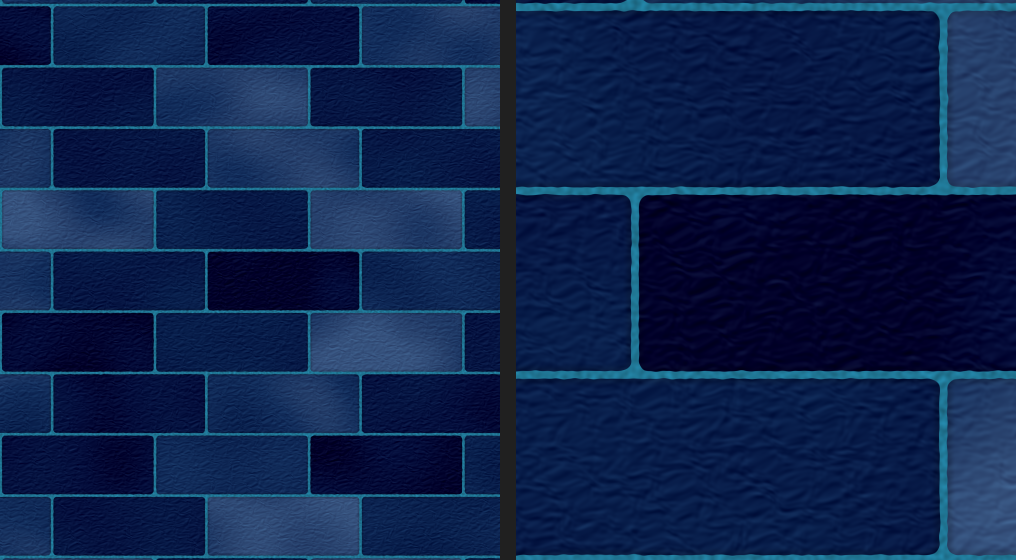
Left, the full canvas; right, a detail of the centre.
Write a WebGL 1 fragment shader that draws this texture.

```glsl
precision highp float;

uniform vec2 u_resolution;

// Layout, in units of the canvas height
const vec2 BRICK_PITCH = vec2(0.2754, 0.1095);
const vec2 WALL_ORIGIN = vec2(0.0013, 0.0055);
const float ROW_SHIFT = 0.3333;
const float JOINT_WIDTH = 0.0046;
const float CORNER_RADIUS = 0.0065;
const float EDGE_ROUGHNESS = 0.0010;

// Surface
const vec2 CLOUD_FREQUENCY = vec2(6.5, 8.0);
const float CLOUD_STRENGTH = 0.36;
const vec2 GRAIN_FREQUENCY = vec2(105.0, 185.0);
const vec2 LIGHT_STEP = vec2(0.0008, -0.0019);
const float RIM_WIDTH = 0.005;
const float RIM_SHADE = 0.18;

// Brick colours from darkest to lightest, then joint and grain
const vec3 MIDNIGHT = vec3(0.005, 0.000, 0.160);
const vec3 NAVY = vec3(0.015, 0.050, 0.230);
const vec3 DEEP_BLUE = vec3(0.030, 0.115, 0.290);
const vec3 MID_BLUE = vec3(0.070, 0.175, 0.355);
const vec3 SLATE = vec3(0.150, 0.250, 0.420);
const vec3 PALE_SLATE = vec3(0.210, 0.320, 0.490);
const vec3 JOINT_TEAL = vec3(0.125, 0.465, 0.585);
const vec3 GRAIN_TINT = vec3(0.055, 0.090, 0.100);

vec2 hash2(vec2 p) {
  vec3 q = fract(p.xyx * vec3(0.1031, 0.1030, 0.0973));
  q += dot(q, q.yzx + 33.33);
  return fract((q.xx + q.yz) * q.zy);
}

float cornerSlope(vec2 cell, vec2 offset) {
  return dot(hash2(cell) * 2.0 - 1.0, offset);
}

float gradientNoise(vec2 p) {
  vec2 cell = floor(p);
  vec2 f = p - cell;
  vec2 blend = f * f * f * (f * (f * 6.0 - 15.0) + 10.0);
  vec2 e = vec2(1.0, 0.0);
  float low = mix(cornerSlope(cell, f),
                  cornerSlope(cell + e, f - e), blend.x);
  float high = mix(cornerSlope(cell + e.yx, f - e.yx),
                   cornerSlope(cell + 1.0, f - 1.0), blend.x);
  return mix(low, high, blend.y);
}

float leatherHeight(vec2 p) {
  vec2 q = p * GRAIN_FREQUENCY;
  q += 1.2 * gradientNoise(p * 60.0 + 7.3);
  return gradientNoise(q) + 0.5 * gradientNoise(q * 1.7 + 31.0);
}

float roundedBox(vec2 p, vec2 halfSize, float radius) {
  vec2 q = abs(p) - halfSize + radius;
  return length(max(q, 0.0)) + min(max(q.x, q.y), 0.0) - radius;
}

// Tones spread along each row, with a random start and stride per row
float brickTone(vec2 id) {
  vec2 rowSeed = hash2(vec2(id.y + 23.0, 5.0));
  return fract(rowSeed.x + id.x * mix(0.38, 0.62, rowSeed.y));
}

vec3 brickColor(float tone) {
  vec3 color = mix(MIDNIGHT, NAVY, clamp(tone / 0.17, 0.0, 1.0));
  color = mix(color, DEEP_BLUE, clamp((tone - 0.17) / 0.33, 0.0, 1.0));
  color = mix(color, MID_BLUE, clamp((tone - 0.50) / 0.25, 0.0, 1.0));
  color = mix(color, SLATE, clamp((tone - 0.75) / 0.17, 0.0, 1.0));
  return mix(color, PALE_SLATE, clamp((tone - 0.92) / 0.12, 0.0, 1.0));
}

void main() {
  vec2 p = gl_FragCoord.xy / u_resolution.y;
  float pixel = 1.0 / u_resolution.y;

  // Running bond: every other row moves by a third of a brick
  vec2 grid = (p - WALL_ORIGIN) / BRICK_PITCH;
  float row = floor(grid.y);
  grid.x -= ROW_SHIFT * (1.0 - mod(row, 2.0));
  vec2 id = floor(grid);
  vec2 local = (fract(grid) - 0.5) * BRICK_PITCH;

  // Brick outline with a slightly ragged edge
  float edge = roundedBox(local, 0.5 * (BRICK_PITCH - JOINT_WIDTH), CORNER_RADIUS);
  edge += EDGE_ROUGHNESS * gradientNoise(p * 170.0);
  float joint = smoothstep(-0.7 * pixel, 0.7 * pixel, edge);

  // Cloudy tone within each brick
  vec2 cloudSeed = 40.0 * hash2(id + 61.0);
  float cloud = gradientNoise(local * CLOUD_FREQUENCY + cloudSeed);
  vec3 brick = brickColor(brickTone(id) + CLOUD_STRENGTH * cloud);
  brick *= 1.0 - RIM_SHADE * smoothstep(-RIM_WIDTH, 0.0, edge);

  // Embossed leather grain, lit from above
  float relief = leatherHeight(p) - leatherHeight(p - LIGHT_STEP);
  brick += GRAIN_TINT * relief;

  vec3 mortar = JOINT_TEAL * (1.0 + 0.28 * gradientNoise(p * 240.0));
  gl_FragColor = vec4(clamp(mix(brick, mortar, joint), 0.0, 1.0), 1.0);
}
```
